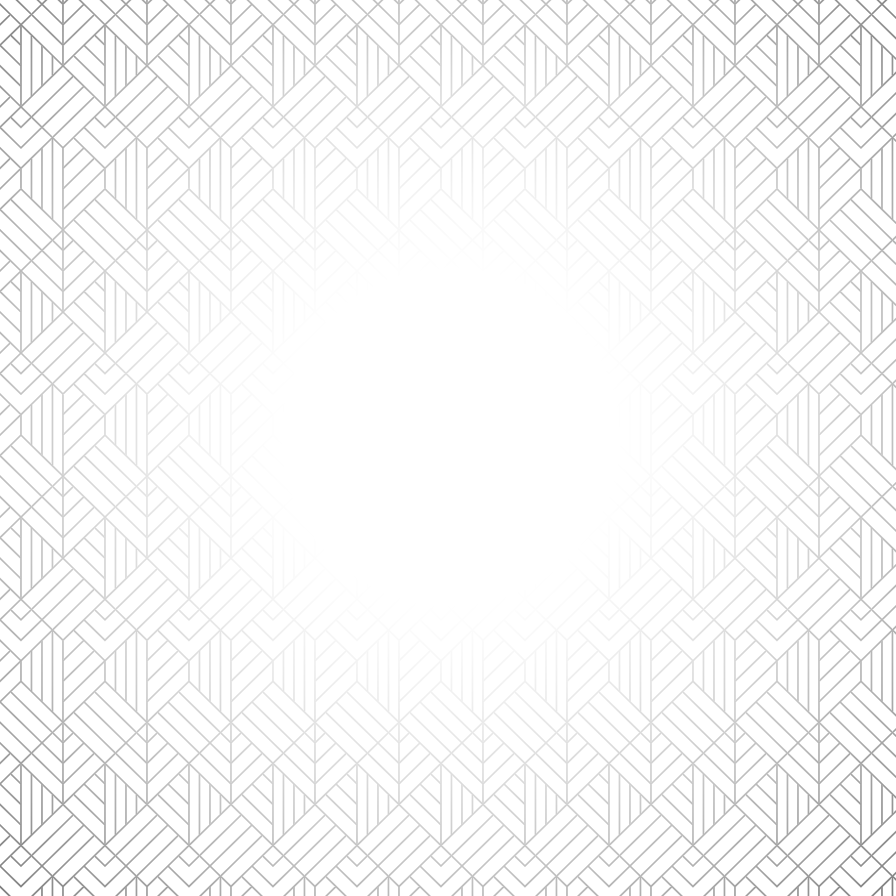
Write a Shadertoy shader that draws this background.

```glsl
// Grey line lattice of striped diamonds that fades to white at the centre.

const vec2  HALF_TILE   = vec2(0.046875, 0.0458); // half diagonals of a diamond
const vec2  LATTICE_POS = vec2(0.0234, -0.0182);  // a diamond centre, from the top left
const float LINE_WIDTH  = 0.0019;
const vec3  PAPER       = vec3(1.0);
const vec3  INK         = vec3(0.50);
const vec2  FADE_CENTRE = vec2(0.503, 0.512);
const float FADE_INNER  = 0.18;
const float FADE_OUTER  = 0.71;
const float FADE_POWER  = 1.35;

// Distance to the nearest multiple of spacing
float stripes(float v, float spacing) {
    return abs(v - spacing * round(v / spacing));
}

// Distance to the nearest line, in canvas units; p has y pointing down
float latticeDistance(vec2 p) {
    float diagonalScale = HALF_TILE.x * HALF_TILE.y / length(HALF_TILE);
    vec2 q = (p - LATTICE_POS) / HALF_TILE;

    // Diamond cell, found on the two diagonal axes
    vec2 diagonal = vec2(q.x + q.y, q.x - q.y);
    vec2 cell = round(diagonal * 0.5);
    vec2 local = diagonal - 2.0 * cell;
    int row = int(mod(cell.x - cell.y + 0.5, 6.0));
    float x = 0.5 * (local.x + local.y);
    float y = 0.5 * (local.x - local.y);
    bool leftHalf = x < 0.0;

    // Stripe families available to each diamond
    float rising  = stripes(local.x, 0.5) * diagonalScale;
    float falling = stripes(local.y, 0.5) * diagonalScale;
    float upright = stripes(x, 0.25) * HALF_TILE.x;
    float spine   = abs(x) * HALF_TILE.x;
    float chevron = leftHalf ? falling : rising;
    float topEdge    = (1.0 - (abs(x) - y)) * diagonalScale;
    float bottomEdge = (1.0 - (abs(x) + y)) * diagonalScale;
    float edge = min(topEdge, bottomEdge);

    // Six rows of diamonds form one vertical repeat
    if (row == 0) return min(edge, falling);
    if (row == 1) return min(edge, min(chevron, spine));
    if (row == 2) return min(edge, min(spine, leftHalf ? falling : upright));
    if (row == 3) return min(edge, rising);
    if (row == 4) {
        // Nested chevrons; the lowest band joins the stripes of the next row
        float band = abs(x) + y - 0.5;
        float joined = min(spine, leftHalf ? rising : upright);
        float fill = band > 0.0 ? joined : chevron;
        return min(topEdge, min(fill, abs(band) * diagonalScale));
    }
    return min(bottomEdge, min(spine, leftHalf ? upright : rising));
}

void mainImage(out vec4 fragColor, in vec2 fragCoord) {
    vec2 uv = fragCoord / iResolution.xy;
    float pixel = 1.0 / min(iResolution.x, iResolution.y);

    // Smooth line coverage
    float d = latticeDistance(vec2(uv.x, 1.0 - uv.y));
    float line = clamp((0.5 * LINE_WIDTH - d) / pixel + 0.5, 0.0, 1.0);

    // Radial fade towards the paper
    float radius = length(uv - FADE_CENTRE);
    float fade = clamp((radius - FADE_INNER) / (FADE_OUTER - FADE_INNER), 0.0, 1.0);
    float strength = pow(fade, FADE_POWER);

    fragColor = vec4(mix(PAPER, INK, line * strength), 1.0);
}
```
